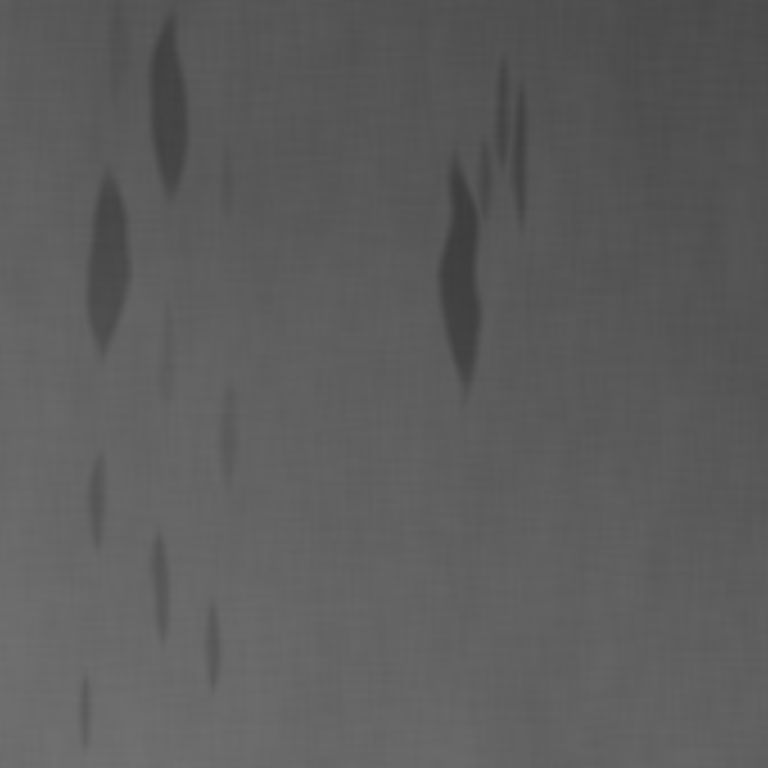
A WebGL 2 fragment shader for this texture:

```glsl
#version 300 es
precision highp float;
// Soft grey cloth with a diagonal light falloff and scattered dark vertical spindle streaks.

#define LIGHT 0.437          // brightness at the lower left corner
#define FALLOFF vec2(0.060, 0.085)
#define CLOUD 0.032          // strength of broad mottling
#define WEAVE 0.016          // strength of fine threads
#define STREAK_DEPTH 0.095
#define STREAK_BLUR 0.0085
#define BIG_SIZE vec2(0.025, 0.155)
#define SMALL_SIZE vec2(0.0095, 0.075)
#define LEFT_COUNT 10
#define RIGHT_COUNT 4

uniform vec2 u_resolution;
out vec4 fragColor;

float hash(vec2 p) {
    vec3 q = fract(vec3(p.xyx) * 0.1031);
    q += dot(q, q.yzx + 33.33);
    return fract((q.x + q.y) * q.z);
}

float noise(vec2 p) {
    vec2 cell = floor(p), f = fract(p);
    f = f * f * (3.0 - 2.0 * f);
    float low = mix(hash(cell), hash(cell + vec2(1, 0)), f.x);
    float high = mix(hash(cell + vec2(0, 1)), hash(cell + vec2(1, 1)), f.x);
    return mix(low, high, f.y);
}

// Centred layered noise, roughly -0.5 to 0.5
float fbm(vec2 p) {
    float sum = 0.0, amp = 0.5;
    for (int i = 0; i < 4; i++) {
        sum += amp * (noise(p) - 0.5);
        p = p * 2.03 + 17.3;
        amp *= 0.55;
    }
    return sum;
}

// Blurred vertical spindle: tapers to both ends, with a slightly bent axis
float spindle(vec2 p, vec2 center, vec2 halfSize, float seed) {
    vec2 d = p - center;
    float along = abs(d.y) / halfSize.y;
    float bend = noise(vec2(seed * 7.0, p.y * 14.0)) - 0.5;
    d.x += bend * halfSize.x * 0.7;
    float ragged = 0.8 + 0.4 * noise(vec2(p.y * 22.0, seed * 5.0));
    float width = halfSize.x * ragged * (1.0 - pow(min(along, 1.0), 1.6));
    float body = 1.0 - smoothstep(-STREAK_BLUR, STREAK_BLUR, abs(d.x) - width);
    return body * (1.0 - smoothstep(0.6, 1.08, along));
}

// Loose column of streaks, large ones above and small ones below
float leftStreaks(vec2 p) {
    float dark = 0.0;
    for (int i = 0; i < LEFT_COUNT; i++) {
        float n = float(i), r = hash(vec2(n, 3.0));
        float y = 1.0 - (n + 0.25 + 0.5 * r) / float(LEFT_COUNT);
        float x = mix(0.09, 0.33, fract(0.24 + 0.32 * n)) + 0.02 * (r - 0.5);
        float big = mod(n, 2.0) * step(0.6, y);
        vec2 size = mix(SMALL_SIZE * (0.75 + 0.5 * r), BIG_SIZE * vec2(1.0, 0.9), big);
        float faint = mix(0.7, 0.25, smoothstep(0.3, 0.5, y));
        dark = max(dark, mix(faint, 0.85, big) * spindle(p, vec2(x, y), size, n));
    }
    return dark;
}

// Tight group: one main streak with thinner companions on its upper right
float rightStreaks(vec2 p) {
    float dark = spindle(p, vec2(0.6, 0.64), BIG_SIZE * vec2(0.95, 1.15), 31.0);
    for (int i = 1; i < RIGHT_COUNT; i++) {
        float n = float(i);
        vec2 center = vec2(0.604 + 0.025 * n, mix(0.72, 0.86, fract(0.618 * n + 0.7)));
        vec2 size = SMALL_SIZE * vec2(0.9, 0.55 + 0.3 * n);
        dark = max(dark, (0.4 + 0.13 * n) * spindle(p, center, size, n + 40.0));
    }
    return dark;
}

void main() {
    vec2 p = gl_FragCoord.xy / u_resolution;

    // Light falloff and mottling, drawn out vertically
    float tone = LIGHT - dot(p, FALLOFF);
    tone += CLOUD * (fbm(p * vec2(7.0, 4.0)) + 0.6 * fbm(p * vec2(28.0, 8.0) + 51.0));

    // Fine crossed threads
    float warp = noise(p * vec2(170.0, 26.0)) - 0.5;
    float weft = noise(p * vec2(26.0, 170.0) + 90.0) - 0.5;
    tone += WEAVE * 0.6 * (warp + weft);

    tone -= STREAK_DEPTH * max(leftStreaks(p), rightStreaks(p));
    fragColor = vec4(vec3(tone), 1.0);
}
```
